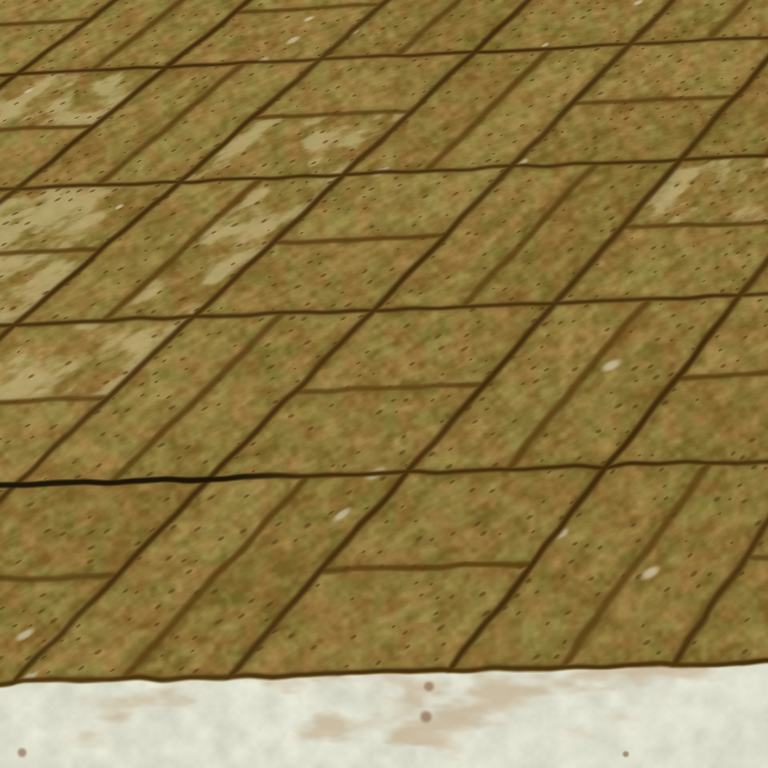
This texture is drawn by a WebGL 2 fragment shader. Its source:

```glsl
#version 300 es
precision highp float;
uniform vec2 u_resolution;
out vec4 fragColor;

float hash(vec2 p) {
    return fract(sin(dot(p, vec2(127.1, 311.7))) * 43758.5453);
}

float noise(vec2 p) {
    vec2 i = floor(p), f = fract(p);
    f = f * f * (3.0 - 2.0 * f);
    return mix(mix(hash(i), hash(i + vec2(1, 0)), f.x),
               mix(hash(i + vec2(0, 1)), hash(i + vec2(1, 1)), f.x), f.y);
}

float fbm(vec2 p) {
    float sum = 0.0, amp = 0.5;
    for (int i = 0; i < 4; i++) {
        sum += amp * noise(p);
        p = p * 2.03 + 17.0;
        amp *= 0.5;
    }
    return sum / 0.9375;
}

// Soft round marks, one in some of the cells of a grid
float spots(vec2 p, float share) {
    vec2 cell = floor(p);
    vec2 centre = 0.3 + 0.4 * vec2(hash(cell + 3.1), hash(cell + 8.7));
    float radius = 0.12 + 0.16 * hash(cell + 5.3);
    float d = length(fract(p) - centre);
    return step(hash(cell), share) * (1.0 - smoothstep(radius * 0.3, radius, d));
}

// Pavement plane seen in perspective: xy in paving cells, z the scale
vec3 pavingPlane(vec2 p) {
    mat3 toCanvas = mat3(0.279, 0.0064, -0.008,
                         0.2826, 0.3018, 0.1,
                         0.018, 0.112, 1.0);
    vec3 q = inverse(toCanvas) * vec3(p, 1.0);
    return vec3(q.xy / q.z, q.z);
}

vec3 brickColor(vec2 p, vec2 uv, vec2 id) {
    float tint = hash(id * 3.7 + 1.3);
    float grain = fbm(uv * 16.0 + id * 9.0);
    float tone = 0.5 + 1.1 * (grain - 0.5) + 0.25 * (tint - 0.5)
               + 0.5 * (noise(p * 120.0) - 0.5) + 0.16 * (p.y - p.x * 0.5 - 0.25);
    vec3 color = mix(vec3(0.46, 0.37, 0.15), vec3(0.63, 0.54, 0.30), clamp(tone, 0.0, 1.0));

    // Faint green and rust mottling
    color += vec3(0.05, -0.03, 0.0) * (noise(p * 55.0 + 7.0) - 0.5);

    // Worn pale faces on a few bricks
    float worn = step(0.84, hash(id * 5.1 + 2.9)) * smoothstep(0.4, 0.68, fbm(uv * 7.0 + 31.0));
    color = mix(color, vec3(0.73, 0.67, 0.47), 0.75 * worn);

    // Dark pits and chalky marks
    color = mix(color, vec3(0.33, 0.23, 0.09), 0.6 * spots(uv * 13.0, 0.3));
    color = mix(color, vec3(0.78, 0.74, 0.62), 0.8 * spots(uv * 5.0 + 0.4, 0.04));
    return color;
}

vec3 curbColor(vec2 p) {
    float stain = smoothstep(0.58, 0.8, fbm(p * vec2(9.0, 22.0) + 4.0));
    vec3 color = vec3(0.87, 0.87, 0.80) + 0.12 * (fbm(p * 45.0) - 0.5);
    color = mix(color, vec3(0.74, 0.65, 0.52), 0.6 * stain);
    return mix(color, vec3(0.50, 0.36, 0.26), 0.6 * spots(p * 24.0, 0.06));
}

void main() {
    vec2 p = gl_FragCoord.xy / u_resolution;
    float pixel = 1.0 / u_resolution.y;
    vec3 plane = pavingPlane(p);
    vec2 uv = plane.xy + 0.022 * (vec2(noise(p * 28.0), noise(p * 28.0 + 40.0)) - 0.5);

    // Basket weave: pairs of bricks that turn in alternate cells
    vec2 cell = floor(uv), f = fract(uv);
    bool upright = mod(cell.x + cell.y, 2.0) < 0.5;
    vec2 count = upright ? vec2(2, 1) : vec2(1, 2);
    vec2 id = cell + floor(f * count) / count;
    vec2 local = fract(f * count);

    // Distances to the joints in canvas units
    vec2 scale = vec2(0.2, 0.26) * plane.z;
    vec2 brickGap = min(local, 1.0 - local) / count * scale;
    vec2 cellGap = min(f, 1.0 - f) * scale;
    float brickEdge = min(brickGap.x, brickGap.y * 1.25);
    float cellEdge = min(cellGap.x, cellGap.y * 1.4);

    // Joints, deeper along the slanted rows and in one open seam
    float depth = 0.55 + 0.45 * noise(p * 11.0 + 3.0);
    float width = 0.0065 * mix(0.75, 1.0, plane.z) + pixel;
    float joint = 1.0 - smoothstep(0.0008, width, brickEdge);
    float core = 1.0 - smoothstep(0.0, 0.0042 + pixel, cellEdge);
    float seam = (1.0 - smoothstep(0.0015, 0.0045 + pixel, abs(uv.y - 1.0) * scale.y))
               * (1.0 - smoothstep(0.28, 0.42, p.x));

    vec3 color = brickColor(p, uv, id);
    color *= 1.0 - 0.1 * (1.0 - smoothstep(0.0, 0.016, brickEdge));
    color = mix(color, vec3(0.36, 0.25, 0.07), joint * (0.4 + 0.55 * depth));
    color = mix(color, vec3(0.20, 0.13, 0.04), core * depth * 0.75);
    color = mix(color, vec3(0.08, 0.06, 0.03), seam * 0.85);

    // Pale curb along the lower edge
    float curb = 1.0 - smoothstep(-0.022, -0.006, uv.y);
    fragColor = vec4(mix(color, curbColor(p), curb), 1.0);
}
```
